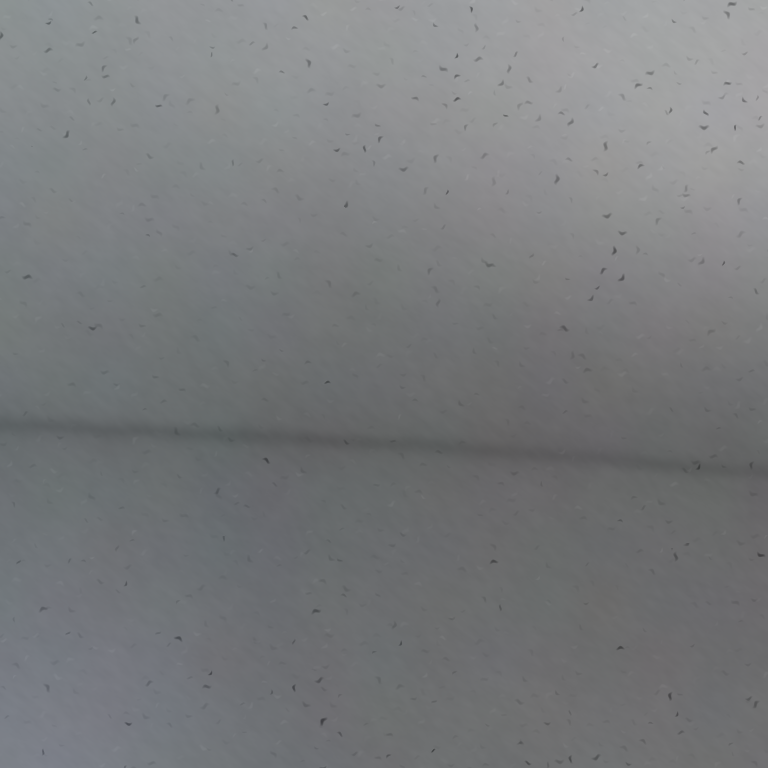
A WebGL 2 fragment shader for this texture:

```glsl
#version 300 es
precision highp float;
// Softly lit grey speckled surface with a dark, slightly sloping crease.

uniform vec2 u_resolution;
out vec4 fragColor;

float hash(vec2 p) {
    return fract(sin(dot(p, vec2(127.1, 311.7))) * 43758.5453);
}

float noise(vec2 p) {
    vec2 i = floor(p), f = fract(p);
    f = f * f * (3.0 - 2.0 * f);
    return mix(mix(hash(i), hash(i + vec2(1, 0)), f.x),
               mix(hash(i + vec2(0, 1)), hash(i + vec2(1, 1)), f.x), f.y);
}

float fbm(vec2 p) {
    float sum = 0.0, amp = 0.5;
    for (int i = 0; i < 4; i++) {
        sum += amp * noise(p);
        p = p * 2.03 + 17.3;
        amp *= 0.5;
    }
    return sum;
}

vec2 rotate(vec2 p, float a) {
    return vec2(cos(a) * p.x + sin(a) * p.y, cos(a) * p.y - sin(a) * p.x);
}

// One soft, randomly turned fleck per occupied grid cell.
float flecks(vec2 p, float cells, float density, float seed) {
    vec2 id = floor(p * cells), key = id + seed;
    vec2 center = 0.25 + 0.5 * vec2(hash(key), hash(key + 31.7));
    float angle = -0.8 + 1.5 * (hash(key + 57.1) - 0.5);
    vec2 q = rotate((fract(p * cells) - center) / cells, angle);
    q.y += 0.0012 * sin(q.x * 500.0 + 6.0 * hash(key + 12.9));
    float size = mix(0.55, 1.15, hash(key + 83.3));
    float d = length(q / (vec2(0.0062, 0.0027) * size));
    float strength = mix(0.25, 1.0, pow(hash(key + 9.4), 1.5));
    return step(hash(key + 71.9), density) * strength * (1.0 - smoothstep(0.25, 1.25, d));
}

void main() {
    vec2 uv = gl_FragCoord.xy / u_resolution;
    float crease = 0.447 - 0.035 * uv.x - 0.028 * uv.x * uv.x;
    float offset = uv.y - crease + 0.006 * (fbm(uv * vec2(22.0, 30.0)) - 0.47);

    // Upper panel: light falls from the top, strongest at the right edge.
    float rise = clamp(offset / (1.0 - crease), 0.0, 1.0);
    float leftLight = mix(0.435, 0.575, rise);
    float midLight = mix(0.405, 0.615, smoothstep(-0.05, 1.1, rise));
    float rightLight = mix(0.405, 0.65, smoothstep(0.0, 0.85, rise));
    float upper = mix(leftLight, midLight, smoothstep(0.0, 0.55, uv.x));
    upper = mix(upper, rightLight, smoothstep(0.45, 1.0, uv.x));

    // Lower panel: dim, lifting toward the bottom left corner.
    float drop = clamp(-offset / crease, 0.0, 1.0);
    float lower = 0.405 + 0.035 * drop;
    lower += (0.018 + 0.055 * drop) * (1.0 - smoothstep(0.0, 0.45, uv.x));
    float light = mix(lower, upper, smoothstep(-0.012, 0.012, offset));

    // Crease shadow with a wider falloff around it.
    light -= mix(0.042, 0.032, uv.x) * exp(-pow(offset / 0.011, 2.0));
    light -= 0.012 * exp(-pow(offset / 0.04, 2.0));

    // Cool left side, neutral right side, blue-violet lower left.
    vec3 tint = mix(vec3(-0.016, 0.003, 0.010), vec3(-0.001, 0.0, 0.004), smoothstep(0.0, 0.8, uv.x));
    float violet = drop * (1.0 - smoothstep(0.0, 0.6, uv.x));
    vec3 color = light + tint + violet * vec3(0.0, -0.006, 0.020);

    // Cloudy mottling and fine diagonal grain.
    vec2 grainUv = rotate(uv, -0.65);
    color += 0.020 * (fbm(uv * 9.0) - 0.47);
    color += 0.026 * (fbm(grainUv * vec2(55.0, 120.0)) - 0.47);
    color += 0.010 * (vec3(noise(uv * 14.0), noise(uv * 14.0 + 40.0), noise(uv * 14.0 + 80.0)) - 0.5);

    // Dark flecks gather at upper right, top and lower right.
    float topRight = smoothstep(0.35, 0.7, uv.x) * smoothstep(0.48, 0.75, uv.y);
    float top = smoothstep(0.7, 0.95, uv.y);
    float bottom = smoothstep(0.38, 0.1, uv.y) * mix(0.4, 0.8, uv.x);
    float crowd = clamp(0.12 + 0.6 * topRight + 0.4 * top + 0.5 * bottom, 0.0, 1.0);
    float dark = 0.0;
    for (int i = 0; i < 3; i++) {
        float k = float(i);
        vec2 p = rotate(uv, 0.3 + 0.7 * k) + 3.0;
        dark = max(dark, flecks(p, 19.0 + 5.0 * k, 0.36 * crowd, 13.0 * k));
    }
    color -= dark * mix(0.13, 0.25, crowd);

    // Faint dents and pale scratches everywhere.
    color -= 0.045 * flecks(rotate(uv, 0.5) + 5.0, 42.0, 0.4, 91.0);
    color += 0.030 * flecks(rotate(uv, 1.1) + 7.0, 38.0, 0.3, 47.0);

    fragColor = vec4(clamp(color, 0.0, 1.0), 1.0);
}
```
